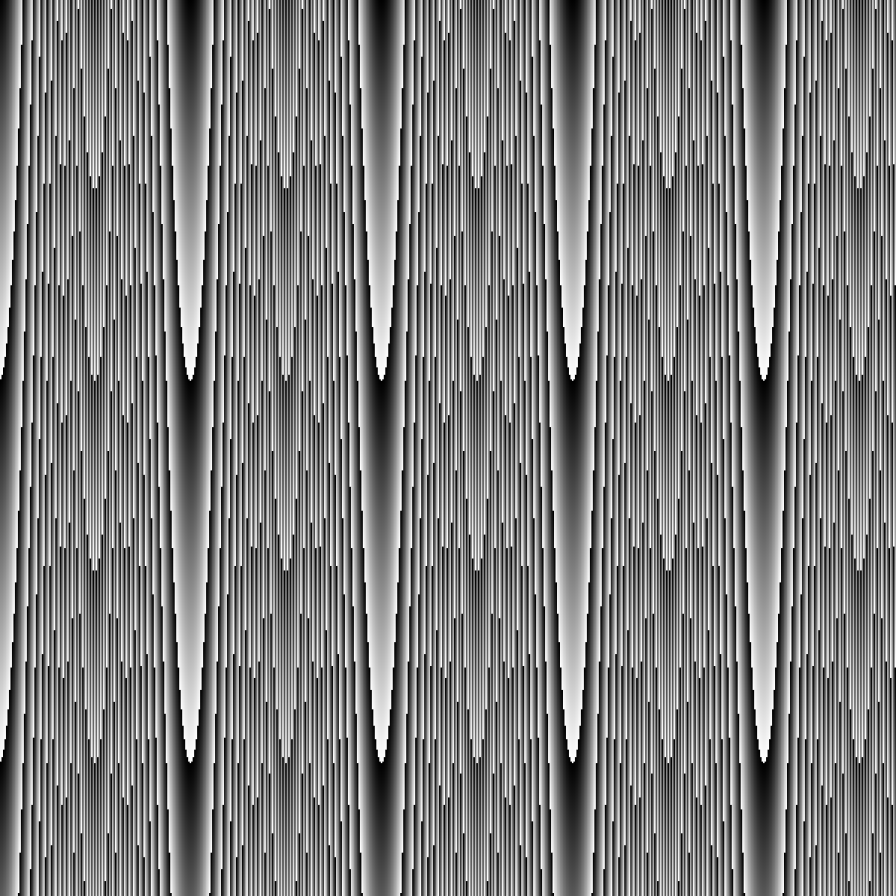
Reproduce this pattern procedurally as a WebGL 2 fragment shader.

```glsl
#version 300 es
precision highp float;
precision highp int;
// Grey sawtooth field: each cell of a fine grid is shaded by (column^2 + row)
// modulo the number of grey levels. The squared term folds into nested
// parabolas that repeat across; cells are box filtered over each pixel.

uniform vec2 u_resolution;
out vec4 fragColor;

const float GRID_CELLS = 600.0;   // cells across and down the canvas
const int GREY_LEVELS = 256;      // rows per vertical repeat, twice the columns
const ivec2 FIRST_INDEX = ivec2(1, 1); // index of the top left cell
const vec3 DARK = vec3(0.0);
const vec3 LIGHT = vec3(1.0);
const int MAX_TAPS = 4;           // cells one pixel may span on each axis

// Brightness of one cell, counted from the top left.
float cellShade(ivec2 cell) {
    ivec2 index = cell + FIRST_INDEX;
    int level = (index.x * index.x + index.y) % GREY_LEVELS;
    return float(level) / float(GREY_LEVELS - 1);
}

// Mean brightness of the cells inside a rectangle, weighted by overlap.
float filteredShade(vec2 low, vec2 high) {
    vec2 firstCell = floor(low);
    float total = 0.0;
    float area = 0.0;
    for (int j = 0; j < MAX_TAPS; j++) {
        for (int i = 0; i < MAX_TAPS; i++) {
            vec2 cell = firstCell + vec2(i, j);
            vec2 overlap = max(min(high, cell + 1.0) - max(low, cell), 0.0);
            float weight = overlap.x * overlap.y;
            total += weight * cellShade(ivec2(cell));
            area += weight;
        }
    }
    return total / area;
}

void main() {
    // Pixel footprint in cells, with rows running downward.
    vec2 cellsPerPixel = GRID_CELLS / u_resolution;
    vec2 fromTopLeft = vec2(gl_FragCoord.x, u_resolution.y - gl_FragCoord.y);
    vec2 center = fromTopLeft * cellsPerPixel;
    vec2 halfSize = 0.5 * cellsPerPixel;

    float shade = filteredShade(max(center - halfSize, 0.0), center + halfSize);
    fragColor = vec4(mix(DARK, LIGHT, shade), 1.0);
}
```
